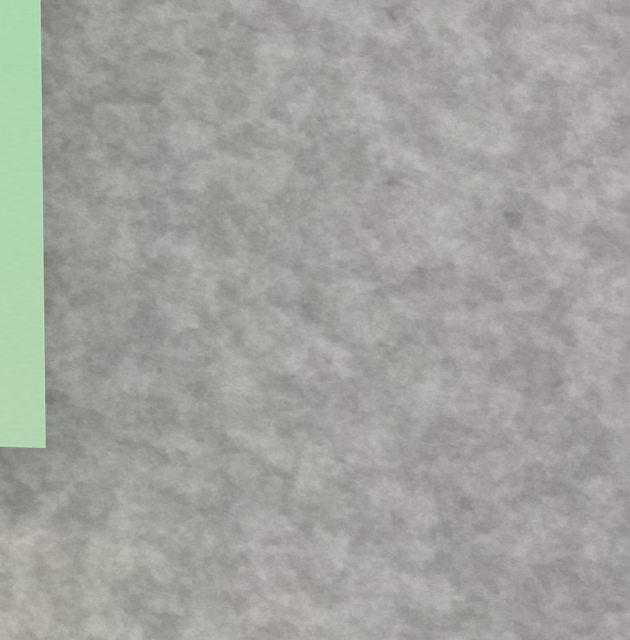
Give the GLSL for this texture, as a WebGL 2 fragment shader.

```glsl
#version 300 es
precision highp float;

uniform vec2 u_resolution;
out vec4 fragColor;

#define STONE vec3(0.645, 0.640, 0.628)
#define PAPER vec3(0.685, 0.838, 0.690)
#define FLAKE_SCALE 10.0
#define FLAKE_CONTRAST 0.034
#define FLAKE_EDGE 0.16
#define SPOT_DEPTH 0.085
#define GRAIN 0.020
#define SHADOW_DEPTH 0.085
#define SHADOW_REACH 0.20
#define TINT 0.014
#define STRIP_BOTTOM 0.301

// Random unit gradient for a lattice cell
vec2 cellGradient(vec2 cell) {
    uvec2 k = uvec2(ivec2(cell) + 32768);
    uint h = k.x * 1597334677u ^ k.y * 3812015801u;
    h = (h ^ (h >> 15)) * 2246822519u;
    h ^= h >> 13;
    float angle = float(h & 65535u) * 6.2831853 / 65536.0;
    return vec2(cos(angle), sin(angle));
}

float gradientNoise(vec2 p) {
    vec2 i = floor(p), f = p - i;
    vec2 w = f * f * f * (f * (f * 6.0 - 15.0) + 10.0);
    vec2 e = vec2(1.0, 0.0);
    float a = dot(cellGradient(i), f);
    float b = dot(cellGradient(i + e.xy), f - e.xy);
    float c = dot(cellGradient(i + e.yx), f - e.yx);
    float d = dot(cellGradient(i + e.xx), f - e.xx);
    return mix(mix(a, b, w.x), mix(c, d, w.x), w.y);
}

vec2 warp(vec2 p) {
    return vec2(gradientNoise(p), gradientNoise(p + vec2(37.2, 11.7)));
}

// Layers of flat flakes with ragged borders, centred on zero
float flakes(vec2 p) {
    float sum = 0.0, scale = FLAKE_SCALE, weight = 1.0;
    for (int i = 0; i < 4; i++) {
        vec2 q = p * scale + float(i) * vec2(17.3, 41.9);
        q += 0.55 * warp(q * 1.9) + 0.28 * warp(q * 4.3);
        float n = gradientNoise(q);
        sum += weight * (smoothstep(-FLAKE_EDGE, FLAKE_EDGE, n - 0.04) - 0.45 + 0.5 * n);
        scale *= 1.8;
        weight *= 0.82;
    }
    return sum;
}

// Sparse dark smudges
float spots(vec2 p) {
    vec2 q = p * vec2(15.0, 19.0) + 63.0;
    q += 0.4 * warp(q * 2.3);
    return smoothstep(0.36, 0.66, gradientNoise(q));
}

vec3 stoneColor(vec2 p) {
    // Flakes lean gently down to the right
    vec2 along = normalize(vec2(0.94, -0.30));
    vec2 q = vec2(dot(p, along), 1.3 * dot(p, vec2(-along.y, along.x)));

    float tone = FLAKE_CONTRAST * flakes(q);
    tone -= SPOT_DEPTH * spots(q);
    tone += 0.022 * gradientNoise(p * 3.1 + 8.0);

    // Broad light, brightest at the upper right
    vec2 toGlow = (p - vec2(0.76, 0.84)) / vec2(0.30, 0.26);
    tone += 0.020 * exp(-dot(toGlow, toGlow));
    tone -= 0.022 * smoothstep(0.6, 1.0, p.x) * smoothstep(0.45, 0.0, p.y);

    // Shadow beside the strip, ending above the lower left corner
    float shaded = smoothstep(-0.03, 0.05, p.y - 0.18 + 0.15 * p.x);
    float nearLeft = exp(-p.x / SHADOW_REACH);
    tone -= SHADOW_DEPTH * nearLeft * shaded;
    tone += 0.020 * nearLeft * (1.0 - shaded);

    // Fine grain, a little wider than tall
    tone += GRAIN * gradientNoise(p * vec2(150.0, 210.0));
    tone += 0.5 * GRAIN * gradientNoise(p * 310.0 + 5.0);

    // Drift from green at left to rose at right, warm in the lit corner
    float rose = smoothstep(0.1, 0.9, p.x) - 0.45;
    rose += 0.9 * gradientNoise(p * 6.0 + 21.0) + 0.5 * gradientNoise(p * 17.0);
    vec3 color = STONE + tone + TINT * rose * vec3(0.55, -0.45, 0.55);
    return color + nearLeft * (1.0 - shaded) * vec3(0.012, 0.002, -0.014);
}

vec3 paperColor(vec2 p) {
    float fade = smoothstep(0.3, 1.0, p.y);
    float fiber = gradientNoise(p * vec2(60.0, 190.0));
    return PAPER + vec3(-0.030, 0.012, -0.004) * (fade - 0.5) + 0.012 * fiber;
}

void main() {
    vec2 p = gl_FragCoord.xy / u_resolution.y;
    float soft = max(0.0014, 0.9 / u_resolution.y);

    // Signed distance to the slightly slanted strip
    float rightEdge = 0.0635 + 0.0115 * (1.0 - p.y);
    float bottomEdge = STRIP_BOTTOM - 0.03 * (p.x - 0.035);
    float strip = max(p.x - rightEdge, bottomEdge - p.y);

    vec3 color = stoneColor(p);
    color -= 0.035 * exp(-max(strip, 0.0) / 0.012);
    vec3 paper = paperColor(p) + 0.025 * smoothstep(-0.004, -0.001, strip);
    color = mix(color, paper, 1.0 - smoothstep(-soft, soft, strip));
    fragColor = vec4(color, 1.0);
}
```
